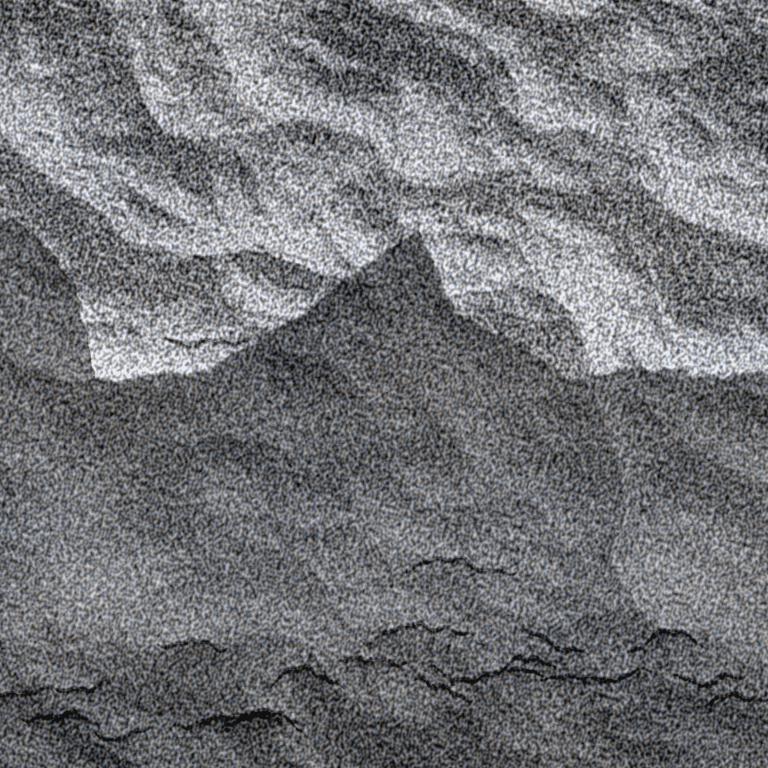
A Shadertoy shader for this texture:

```glsl
// Rough split granite: a sunlit upper face, a shaded peak below it and cracked ledges at the foot.

float hash(vec2 cell) {
    uvec2 u = uvec2(ivec2(cell) + 4096) * uvec2(1597334673u, 3812015801u);
    uint h = (u.x ^ u.y) * 1597334673u;
    h = (h ^ (h >> 15)) * 2246822519u;
    return float((h ^ (h >> 13)) >> 8) / 16777216.0;
}

float cornerSlope(vec2 cell, vec2 offset) {
    float angle = 6.2832 * hash(cell);
    return dot(vec2(cos(angle), sin(angle)), offset);
}

float gradientNoise(vec2 p) {
    vec2 i = floor(p), f = p - i;
    vec2 w = f * f * f * (f * (f * 6.0 - 15.0) + 10.0);
    vec2 e = vec2(1, 0);
    return mix(mix(cornerSlope(i, f), cornerSlope(i + e, f - e), w.x),
               mix(cornerSlope(i + e.yx, f - e.yx), cornerSlope(i + 1.0, f - 1.0), w.x), w.y);
}

float fbm(vec2 p) {
    float sum = 0.0, amp = 0.6;
    for (int i = 0; i < 4; i++) {
        sum += amp * gradientNoise(p);
        p = mat2(1.6, 1.2, -1.2, 1.6) * p + 7.3;
        amp *= 0.5;
    }
    return sum;
}

// Chipped relief: folded noise gives flat facets that meet in creases
float relief(vec2 p) {
    p += 0.04 * vec2(fbm(p * 5.0), fbm(p * 5.0 + 31.0));
    p = vec2(0.8 * p.x - 0.6 * p.y, 0.75 * p.x + p.y);
    float sum = 0.0, freq = 3.6, amp = 0.3;
    for (int i = 0; i < 4; i++) {
        sum -= amp * abs(gradientNoise(p * freq + 5.7 * float(i)));
        freq *= 2.1;
        amp *= 0.33;
    }
    return sum;
}

// Height of the border between the lit face and the shaded one
float ridgeLine(float x) {
    float leftHump = 0.72 - 12.5 * x * x;
    float peakLeft = 0.695 - 0.67 * (0.54 - x);
    float peakRight = max(0.695 - 1.6 * (x - 0.54), 0.6 - 0.625 * (x - 0.6));
    return max(max(leftHump, 0.515), min(peakLeft, peakRight));
}

// Tone change of one tapered crack: dark line, pale lip above, soft shadow below
float crack(vec2 p, vec2 center, float halfLength, float bow, float seed) {
    vec2 q = p - center;
    float t = q.x / halfLength;
    float taper = max(1.0 - t * t, 0.0);
    float curve = bow * taper + 0.03 * gradientNoise(vec2(p.x * 14.0, seed * 1.7))
                + 0.012 * gradientNoise(vec2(p.x * 47.0, seed * 2.3));
    float d = q.y - curve;
    float width = 0.0045 * taper;
    float line = (1.0 - smoothstep(width * 0.3, width + 0.002, abs(d))) * smoothstep(0.0, 0.3, taper);
    float lip = d > 0.0 ? 0.08 * exp(-d / 0.014) : -0.07 * exp(d / 0.025);
    return lip * taper - 0.26 * line;
}

void mainImage(out vec4 fragColor, in vec2 fragCoord) {
    vec2 uv = fragCoord / iResolution.xy;

    // Ridge and the broad light of the two faces
    float jag = 0.045 * fbm(uv * 9.0) + 0.012 * gradientNoise(uv * 50.0);
    float above = uv.y - ridgeLine(uv.x + 0.4 * jag) + 0.6 * jag;
    float lit = smoothstep(-0.004, 0.004, above);
    float patches = fbm(uv * vec2(3.5, 5.0) + 3.0);
    float band = (uv.y - 0.27) / 0.13;
    float litTone = 0.54 + 0.09 * exp(-max(above, 0.0) / 0.07)
                  - 0.05 * smoothstep(0.85, 1.0, uv.y) + 0.15 * patches;
    float shadeTone = 0.365 + 0.11 * exp(-band * band) - 0.03 * exp(min(above, 0.0) / 0.05)
                    - 0.02 * (1.0 - smoothstep(0.05, 0.17, uv.y)) + 0.13 * patches;
    float tone = mix(shadeTone, litTone, lit);

    // Facets lit from above
    float slope = (relief(uv) - relief(uv + vec2(0.003, 0.007))) / 0.0076;
    tone += clamp(slope, -1.3, 1.3) * mix(0.05, 0.125, lit);

    // Ledges scattered along the foot, then two larger breaks higher up
    for (int i = 0; i < 18; i++) {
        float k = float(i);
        vec2 center = vec2(fract(k * 0.618 + 0.07), 0.02 + 0.15 * hash(vec2(k, 3)));
        float halfLength = mix(0.035, 0.1, hash(vec2(k, 8)));
        tone += crack(uv, center, halfLength, mix(-0.01, 0.03, hash(vec2(k, 5))), k);
    }
    tone += crack(uv, vec2(0.6, 0.265), 0.08, -0.004, 21.0);
    tone += crack(uv, vec2(0.27, 0.56), 0.06, -0.012, 25.0);

    // Crystal grain with dark mica flecks
    vec2 g = mat2(0.96, 0.28, -0.28, 0.96) * uv;
    float fine = gradientNoise(g * vec2(235, 195));
    float coarse = gradientNoise(g * vec2(125, 105) + 17.0);
    float mica = smoothstep(0.3, 0.5, gradientNoise(g * 150.0 + 40.0));
    tone += (0.47 * fine + 0.25 * coarse) * mix(0.85, 1.1, lit) - 0.12 * mica;
    tone = clamp(tone, 0.06, 0.93);

    // Cool grey with faint warm and blue crystals
    float warmth = gradientNoise(g * 140.0 + 80.0) + 0.3 * patches;
    vec3 color = tone * vec3(0.985, 0.995, 1.025) + 0.05 * warmth * vec3(1.0, 0.2, -1.0);
    fragColor = vec4(color, 1.0);
}
```
